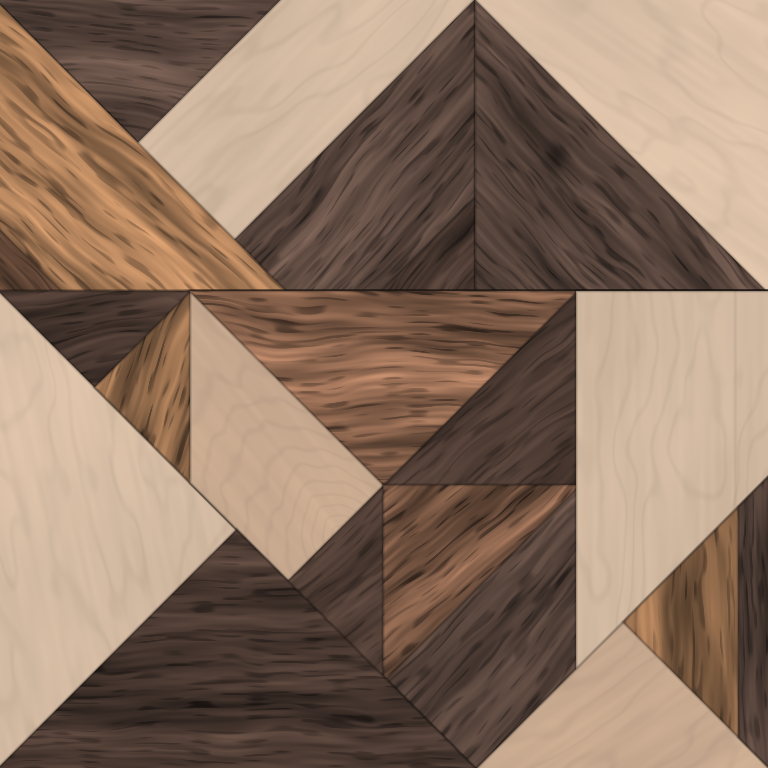
Give the GLSL for this texture, as a Shadertoy shader.

```glsl
// Geometric marquetry: walnut, teak and maple panels cut along a grid and its diagonals.
// Panels are intersections of half-planes painted back to front, on an 8 x 8 grid
// measured from the top left. Grain is stretched noise turned to each panel's angle.

float hash(vec2 p) {
    vec3 q = fract(p.xyx * vec3(0.1031, 0.103, 0.0973));
    q += dot(q, q.yzx + 33.33);
    return fract((q.x + q.y) * q.z);
}

float noise(vec2 p) {
    vec2 i = floor(p), f = fract(p);
    f = f * f * (3.0 - 2.0 * f);
    vec2 e = vec2(0, 1);
    return mix(mix(hash(i), hash(i + e.yx), f.x),
               mix(hash(i + e.xy), hash(i + e.yy), f.x), f.y);
}

float fbm(vec2 p) {
    float sum = 0.0, gain = 0.53;
    for (int i = 0; i < 4; i++) {
        sum += gain * noise(p);
        p = p * 2.03 + 17.0;
        gain *= 0.5;
    }
    return sum;
}

// x runs along the fibres, y across them
vec2 grainSpace(vec2 p, float angle, float seed) {
    float c = cos(angle), s = sin(angle);
    return vec2(c * p.x + s * p.y, c * p.y - s * p.x) + seed * vec2(17.3, 13.1) + 60.0;
}

// Open-grained wood with dark figure bands and short pores
vec3 walnut(vec2 p, float angle, vec3 tone, float contrast, float seed) {
    vec2 g = grainSpace(p, angle, seed);
    g.y += 0.5 * (fbm(g * vec2(0.4, 0.7)) - 0.5);
    float figure = fbm(vec2(g.x * 0.4, g.y * 5.0)) - 0.5;
    float fibre = noise(vec2(g.x * 2.0, g.y * 26.0)) - 0.5;
    float pores = smoothstep(0.6, 0.9, noise(vec2(g.x * 3.5, g.y * 34.0)));
    return tone * (1.0 + contrast * (1.3 * figure + 0.4 * fibre - 0.35 * pores + 0.05));
}

// Pale wood with faint growth contours, closing into rings around the heart
vec3 maple(vec2 p, float angle, vec3 tone, vec2 heart, float seed) {
    vec2 g = grainSpace(p, angle, seed);
    float growth = fbm(g * vec2(0.35, 0.9)) + 0.8 * exp(-1.3 * length(p - heart));
    float contour = smoothstep(0.3, 0.5, abs(fract(growth * 8.0) - 0.5));
    float fibre = noise(vec2(g.x * 1.2, g.y * 18.0)) - 0.5;
    float cloud = fbm(g * vec2(0.5, 1.4)) - 0.5;
    return tone * (1.01 + 0.13 * cloud + 0.035 * fibre - 0.035 * contour);
}

// Signed distances to the diagonals x + y = c and x - y = c
float rise(vec2 p, float c) { return (p.x + p.y - c) * 0.7071; }
float fall(vec2 p, float c) { return (p.x - p.y - c) * 0.7071; }

// Lays a panel where d is negative, with a thin dark joint along its edge
void lay(inout vec3 col, vec3 wood, float d, float pixel) {
    col = mix(col, wood, smoothstep(0.6, -0.6, d / pixel));
    col *= 1.0 - 0.28 * smoothstep(0.025, 0.0, abs(d));
}

void mainImage(out vec4 fragColor, in vec2 fragCoord) {
    vec2 uv = fragCoord / iResolution.xy;
    vec2 p = 8.0 * vec2(uv.x, 1.0 - uv.y);
    float px = 8.0 / iResolution.y;

    vec3 pale = vec3(0.83, 0.73, 0.635), sand = vec3(0.765, 0.65, 0.55);
    vec3 golden = vec3(0.60, 0.44, 0.31), teak = vec3(0.485, 0.35, 0.27);
    vec3 smoky = vec3(0.355, 0.28, 0.245), dark = vec3(0.285, 0.22, 0.19);
    vec2 noHeart = vec2(-20.0);
    const float DIAG = 0.785;

    // Upper half: maple ground and the book-matched peak
    float middle = 4.95;
    float leftPeak = max(-rise(p, 4.94), p.x - middle);
    float rightPeak = max(fall(p, 4.95), middle - p.x);
    vec3 col = maple(p, -DIAG, pale, noHeart, 1.0);
    col = mix(col, maple(p, 0.6, pale * 1.02, noHeart, 2.0), step(middle, p.x));
    lay(col, walnut(p, -0.85, smoky, 0.8, 3.0), leftPeak, px);
    lay(col, walnut(p, -0.95, dark, 0.7, 4.0), max(leftPeak, -rise(p, 7.0)), px);
    vec3 rightWood = walnut(p, 0.8, smoky * 0.96, 0.8, 5.0);
    rightWood *= 1.0 - 0.14 * smoothstep(0.1, -0.1, fall(p, 3.0));
    vec2 knot = grainSpace(p, 0.93, 0.0) - grainSpace(vec2(5.52, 1.3), 0.93, 0.0);
    rightWood *= 1.0 - 0.35 * exp(-dot(knot * vec2(1.5, 6.0), knot * vec2(1.5, 6.0)));
    vec2 eye = (p - vec2(5.8, 1.62)) * vec2(9.0, 6.0);
    rightWood *= 1.0 - 0.4 * exp(-dot(eye, eye));
    lay(col, rightWood, rightPeak, px);

    // Upper left corner: smoky triangle crossed by the golden strip
    lay(col, walnut(p, 0.1, smoky, 0.7, 6.0), max(rise(p, 2.92), -fall(p, -0.05)), px);
    lay(col, walnut(p, 0.72, golden, 0.85, 7.0), fall(p, -0.05), px);
    lay(col, walnut(p, DIAG, teak * 0.8, 0.7, 8.0), fall(p, -2.39), px);

    // Lower half: left maple, then panels above the long falling diagonal
    float below = 3.03 - p.y;
    float above = max(below, -fall(p, -3.05));
    lay(col, maple(p, 1.35, pale * 0.99, noHeart, 9.0), below, px);
    lay(col, walnut(p, -0.1, dark, 0.8, 10.0), above, px);
    lay(col, walnut(p, -1.2, golden * 0.93, 0.9, 11.0), max(above, -rise(p, 5.02)), px);
    lay(col, maple(p, 0.9, sand, vec2(3.55, 5.6), 12.0), max(above, 1.98 - p.x), px);
    lay(col, walnut(p, 0.04, teak * 1.06, 0.9, 13.0), max(below, -fall(p, -1.06)), px);
    lay(col, walnut(p, -0.7, dark, 0.7, 14.0), max(below, -rise(p, 9.05)), px);
    float block = max(above, max(5.05 - p.y, 3.99 - p.x));
    lay(col, walnut(p, -0.75, teak * 0.93, 0.95, 15.0), block, px);
    lay(col, walnut(p, -0.8, smoky * 0.9, 0.8, 16.0), max(block, -rise(p, 11.1)), px);

    // Right column, bottom triangle and lower right corner
    lay(col, maple(p, 1.57, pale * 0.98, noHeart, 17.0), max(below, 6.0 - p.x), px);
    col *= 1.0 - 0.06 * smoothstep(0.03, 0.0, abs(p.x - 7.66)) * step(below, 0.0);
    lay(col, walnut(p, 0.03, dark * 0.97, 0.85, 18.0), max(-rise(p, 7.98), fall(p, -3.05)), px);
    float corner = -rise(p, 12.97);
    float wedge = max(corner, -fall(p, 0.01));
    lay(col, maple(p, -0.6, sand * 1.01, noHeart, 19.0), corner, px);
    lay(col, walnut(p, 1.55, golden * 0.87, 0.7, 20.0), wedge, px);
    lay(col, walnut(p, 1.5, smoky * 0.9, 0.8, 21.0), max(wedge, 7.69 - p.x), px);

    fragColor = vec4(clamp(col, 0.0, 1.0), 1.0);
}
```
